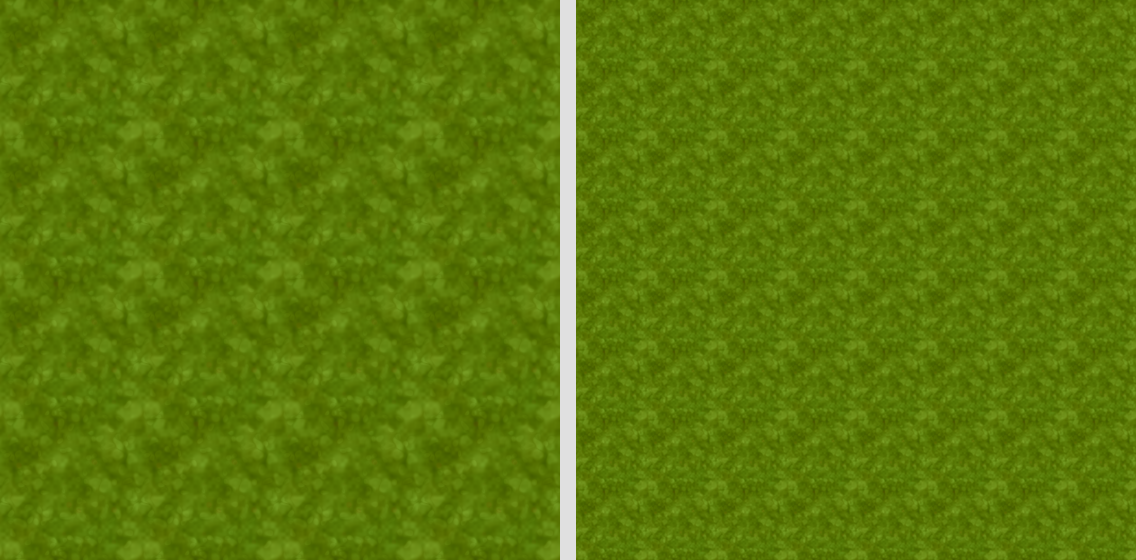
Left: one tile. Right: repeated 2 by 2.
A WebGL 2 fragment shader for this texture:

```glsl
#version 300 es
precision highp float;
// Mossy grass ground: a mottled green tile repeated four by four.
// Wrapped value noise gives the mottling and a slight olive drift, and
// cellular noise scatters pale tufts of three sizes and russet specks.
uniform vec2 u_resolution;
out vec4 outColor;

// Three random values for a lattice cell that wraps every `period` cells.
vec3 hashCell(vec2 cell, float period, float seed) {
  uvec3 h = uvec3(mod(cell, period), period + seed * 64.0);
  h = h * 1664525u + 1013904223u;
  for (int i = 0; i < 3; i++) {
    h.x += h.y * h.z;
    h.y += h.z * h.x;
    h.z += h.x * h.y;
    h ^= h >> 16u;
  }
  return vec3(h >> 16u) / 65535.0;
}

// Smooth value noise, three independent channels, periodic over one tile.
vec3 valueNoise(vec2 tile, float period, float seed) {
  vec2 p = tile * period;
  vec2 cell = floor(p);
  vec2 f = p - cell;
  f = f * f * (3.0 - 2.0 * f);
  vec3 low = mix(hashCell(cell, period, seed),
                 hashCell(cell + vec2(1, 0), period, seed), f.x);
  vec3 high = mix(hashCell(cell + vec2(0, 1), period, seed),
                  hashCell(cell + vec2(1, 1), period, seed), f.x);
  return mix(low, high, f.y);
}

// Soft round spots, one per cell; `rarity` is the share left empty.
float spots(vec2 tile, float period, float rarity, float seed) {
  vec2 p = tile * period;
  vec2 cell = floor(p);
  float brightest = 0.0;
  for (int y = -1; y <= 1; y++) {
    for (int x = -1; x <= 1; x++) {
      vec2 neighbor = cell + vec2(x, y);
      vec3 rnd = hashCell(neighbor, period, seed);
      float strength = smoothstep(rarity, 1.0, rnd.z);
      float radius = 0.34 + 0.2 * strength;
      float d = length(p - neighbor - 0.15 - 0.7 * rnd.xy);
      float spot = 1.0 - smoothstep(radius * 0.45, radius, d);
      brightest = max(brightest, spot * sqrt(strength));
    }
  }
  return brightest;
}

void main() {
  vec2 tile = gl_FragCoord.xy / u_resolution * 4.0;

  // Warp the tile a little so that spots and patches get ragged outlines.
  vec2 warp = valueNoise(tile, 16.0, 1.0).xy - 0.5;
  vec2 ragged = tile + 0.045 * warp;

  // Mottling from broad dark hollows down to fine grain.
  vec3 broad = valueNoise(ragged, 5.0, 2.0) - 0.5;
  vec3 medium = valueNoise(ragged, 10.0, 3.0) - 0.5;
  vec3 small = valueNoise(ragged, 20.0, 4.0) - 0.5;
  vec3 grain = valueNoise(tile, 38.0, 5.0) - 0.5;
  float light = 0.05 * broad.x + 0.075 * medium.x
              + 0.08 * small.x + 0.06 * grain.x - 0.017;

  // Pale tufts on top of the mottling: a few big, more small.
  light += max(0.075 * spots(ragged, 6.0, 0.8, 9.0),
               0.075 * spots(ragged, 10.0, 0.55, 6.0));
  light += 0.045 * spots(ragged, 17.0, 0.55, 7.0);

  // Green base, lifted or lowered by the light, with a drift to olive.
  vec3 color = vec3(0.35, 0.47, 0.02);
  color += light * vec3(0.8, 1.0, light > 0.0 ? 0.85 : 0.45);
  float olive = 0.4 * broad.y + 0.35 * medium.y + 0.25 * small.y;
  color += olive * vec3(0.06, -0.01, -0.01);

  // Sparse russet specks.
  color += spots(tile, 19.0, 0.95, 8.0) * vec3(0.025, -0.02, 0.0);

  outColor = vec4(clamp(color, 0.0, 1.0), 1.0);
}
```
